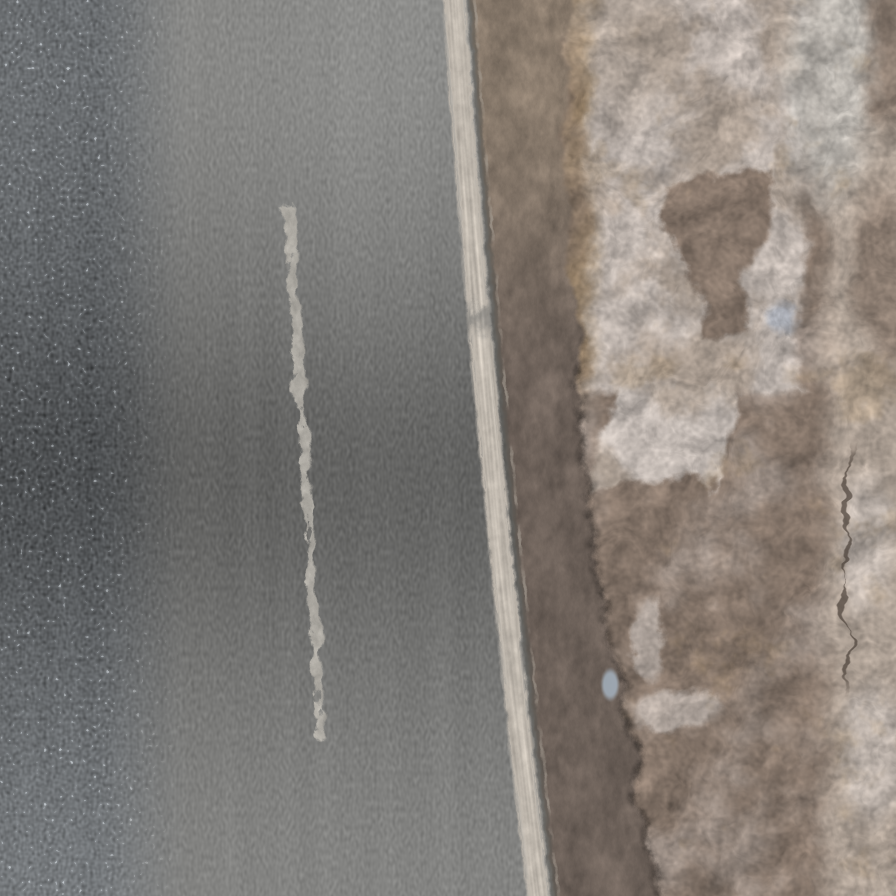
Write a WebGL 2 fragment shader that draws this texture.

```glsl
#version 300 es
precision highp float;
uniform vec2 u_resolution;
out vec4 outColor;

float corner(vec2 cell, vec2 f, vec2 o) {
  vec3 q = fract((cell + o).xyx * vec3(0.1031, 0.1030, 0.0973));
  q += dot(q, q.yzx + 33.33);
  return dot(fract((q.xx + q.yz) * q.zy) * 2.0 - 1.0, f - o);
}

float noise(vec2 p) {
  vec2 i = floor(p), f = fract(p), e = vec2(0, 1);
  vec2 w = f * f * (3.0 - 2.0 * f);
  return mix(mix(corner(i, f, e.xx), corner(i, f, e.yx), w.x),
             mix(corner(i, f, e.xy), corner(i, f, e.yy), w.x), w.y);
}

float fbm(vec2 p) {
  float sum = 0.0, amp = 0.6;
  for (int i = 0; i < 5; i++) {
    sum += amp * noise(p);
    p = mat2(1.6, 1.2, -1.2, 1.6) * p + 7.3;
    amp *= 0.55;
  }
  return sum;
}

float band(float d, float halfWidth, float soft) {
  return 1.0 - smoothstep(halfWidth - soft, halfWidth + soft, abs(d));
}

float block(vec2 p, vec2 center, vec2 halfSize, float soft) {
  vec2 d = abs(p - center) - halfSize;
  return 1.0 - smoothstep(-soft, soft, max(d.x, d.y));
}

float blob(vec2 p, vec2 center, vec2 radius, float soft) {
  return band(length((p - center) / radius), 1.0, soft);
}

vec3 asphalt(vec2 p) {
  float shade = mix(0.44, 0.535, smoothstep(0.5, 0.95, p.y));
  shade = mix(0.515, shade, smoothstep(0.0, 0.4, p.y));
  shade -= 0.055 * exp(-pow((p.y - 0.47) / 0.14, 2.0));
  float coarse = 1.0 - smoothstep(0.1, 0.22, p.x);
  shade -= coarse * mix(0.035, 0.105, p.y);
  shade += 0.02 * band(p.x - 0.43, 0.07, 0.06) * p.y;
  shade += 0.02 * noise(p * vec2(45, 2)) + 0.085 * noise(p * vec2(290, 150));
  // Exposed stones in the rougher lane
  float stones = noise(p * 230.0 + 19.0);
  shade += coarse * (0.14 * stones + 0.2 * smoothstep(0.3, 0.55, stones) + 0.04 * fbm(p * 50.0));
  return shade * mix(vec3(1, 1, 0.985), vec3(0.97, 1, 1.025), coarse);
}

vec3 rock(vec2 p) {
  vec2 warp = vec2(fbm(p * 9.0), fbm(p * 9.0 + 31.0));
  vec2 q = p + warp * vec2(0.035, 0.045) + 0.018 * fbm(p * 32.0 + 11.0);
  float mottling = fbm(p * 11.0 + 80.0);
  vec3 brown = vec3(0.51, 0.45, 0.405), pale = vec3(0.75, 0.715, 0.69);
  vec3 sand = vec3(0.67, 0.62, 0.575), ochre = vec3(0.6, 0.51, 0.39);
  vec3 color = mix(brown, vec3(0.6, 0.55, 0.515), smoothstep(-0.1, 0.3, warp.x));

  // Right column, then broad upper slab and lower plaster
  color = mix(color, sand, smoothstep(0.9, 0.945, q.x));
  float slab = block(q, vec2(0.775, 0.8), vec2(0.12, 0.235), 0.008);
  float plaster = block(q - vec2((q.y - 0.52) * 0.2, 0), vec2(0.745, 0.52), vec2(0.07, 0.06), 0.005);
  vec3 slabColor = mix(sand, pale, smoothstep(-0.22, 0.08, mottling));
  color = mix(color, slabColor, max(slab * 0.9, plaster));
  color = mix(color, sand * 0.96, 0.7 * blob(q, vec2(0.7, 0.96), vec2(0.06, 0.08), 0.5));

  // Bare hollow, narrowing downwards, and weathered edge
  float taper = mix(0.023, 0.056, smoothstep(0.66, 0.77, q.y));
  float bare = block(q, vec2(0.802, 0.715), vec2(taper, 0.088), 0.005);
  bare = max(bare, 0.8 * blob(q, vec2(1, 0.95), vec2(0.05, 0.09), 0.3));
  bare = max(bare, 0.8 * blob(q, vec2(0.99, 0.69), vec2(0.035, 0.1), 0.4));
  color = mix(color, brown, bare);
  color = mix(color, vec3(0.73, 0.72, 0.7), 0.8 * blob(q, vec2(0.925, 0.92), vec2(0.045, 0.14), 0.4));

  // Small pale remnants below
  float remnants = max(blob(q, vec2(0.755, 0.205), vec2(0.05, 0.025), 0.2),
                       blob(q, vec2(0.72, 0.28), vec2(0.014, 0.04), 0.3));
  remnants = max(remnants, blob(q, vec2(0.975, 0.16), vec2(0.035, 0.075), 0.3));
  remnants = max(remnants, blob(q, vec2(0.97, 0.4), vec2(0.03, 0.07), 0.4));
  color = mix(color, pale, 0.7 * remnants);

  // Mineral stains
  float seam = band(q.x - 0.645, 0.018, 0.014) * smoothstep(0.52, 0.62, p.y);
  float stain = 0.3 * smoothstep(0.12, 0.35, fbm(p * 13.0 + 50.0));
  color = mix(color, ochre, max(stain, seam * (0.45 + 0.8 * mottling)));
  color = mix(color, vec3(0.57, 0.6, 0.65), 0.7 * blob(q, vec2(0.873, 0.638), vec2(0.02), 0.5));

  // Side-lit relief, grain and a broken fissure
  vec2 r = p * 14.0 + warp;
  float relief = fbm(r) - fbm(r + vec2(0.1, -0.14));
  color *= 1.0 + 0.65 * relief + 0.26 * fbm(p * 36.0) + 0.14 * noise(p * 170.0);
  float crackX = 0.945 + 0.035 * fbm(vec2(p.y * 17.0, 3));
  float crackWidth = 0.0018 + 0.005 * noise(vec2(p.y * 45.0, 8.5));
  float crack = band(p.x - crackX, crackWidth, 0.0012) * band(p.y - 0.365, 0.13, 0.02);
  return mix(color, vec3(0.29, 0.25, 0.22), 0.7 * crack);
}

void main() {
  vec2 p = gl_FragCoord.xy / u_resolution;
  float down = 1.0 - p.y;
  float ragged = fbm(p * vec2(75, 60));
  float across = p.x - 0.507 - down * (0.068 + 0.026 * down);

  // Dirt verge between road and rock
  float verge = p.x - 0.635 - down * (0.15 * down - 0.04) - 0.035 * fbm(p * vec2(6, 15));
  vec3 dirt = mix(vec3(0.425, 0.38, 0.35), vec3(0.53, 0.475, 0.42), smoothstep(0.55, 0.9, p.y));
  dirt *= 1.0 + 0.32 * fbm(p * vec2(24, 15)) + 0.25 * fbm(p * vec2(95, 60));
  vec3 color = mix(dirt, rock(p), smoothstep(-0.004, 0.004, verge));
  float shadow = band(verge, 0.006, 0.006) * (1.0 - smoothstep(0.55, 0.7, p.y));
  color *= 1.0 - shadow * clamp(0.15 + 0.8 * ragged, 0.0, 0.4);
  color = mix(color, vec3(0.64, 0.69, 0.74), 0.85 * blob(p, vec2(0.681, 0.236), vec2(0.009, 0.016), 0.3));

  // Road, its dark lip and the worn edge line
  float rough = across + 0.005 * ragged;
  color = mix(color, asphalt(p), 1.0 - smoothstep(0.016, 0.02, rough));
  color = mix(color, vec3(0.35, 0.34, 0.32), 0.6 * band(rough - 0.018, 0.0035, 0.002));
  float rim = smoothstep(-0.15, 0.2, fbm(vec2(p.y * 22.0, 4)));
  color = mix(color, vec3(0.64, 0.61, 0.57), 0.65 * rim * band(rough - 0.023, 0.0015, 0.001));
  float streak = noise(vec2(across * 330.0, p.y * 9.0));
  vec3 paint = vec3(0.75, 0.72, 0.68) * (1.0 + 0.22 * streak + 0.18 * ragged);
  float kept = 1.0 - 0.55 * band(p.y - 0.645 + 0.03 * ragged, 0.012, 0.012);
  kept *= 1.0 - 0.5 * smoothstep(0.006, 0.013, abs(across)) * smoothstep(-0.05, 0.25, streak + ragged);
  color = mix(color, paint, kept * band(rough, 0.013, 0.0025));

  // Chipped lane dash
  float dashX = 0.307 + down * 0.064 + 0.006 * noise(vec2(p.y * 28.0, 5.5));
  float dashWidth = 0.0058 + 0.007 * noise(vec2(p.y * 55.0, 9.5));
  float dash = band(p.x - dashX + 0.009 * ragged, dashWidth, 0.0015);
  dash *= band(p.y - 0.474 + 0.02 * ragged, 0.298, 0.003);
  dash *= 1.0 - 0.8 * smoothstep(0.18, 0.32, fbm(p * vec2(60, 38) + 14.0));
  color = mix(color, vec3(0.69, 0.675, 0.645) * (1.0 + 0.35 * ragged), 0.92 * dash);

  outColor = vec4(color, 1);
}
```
